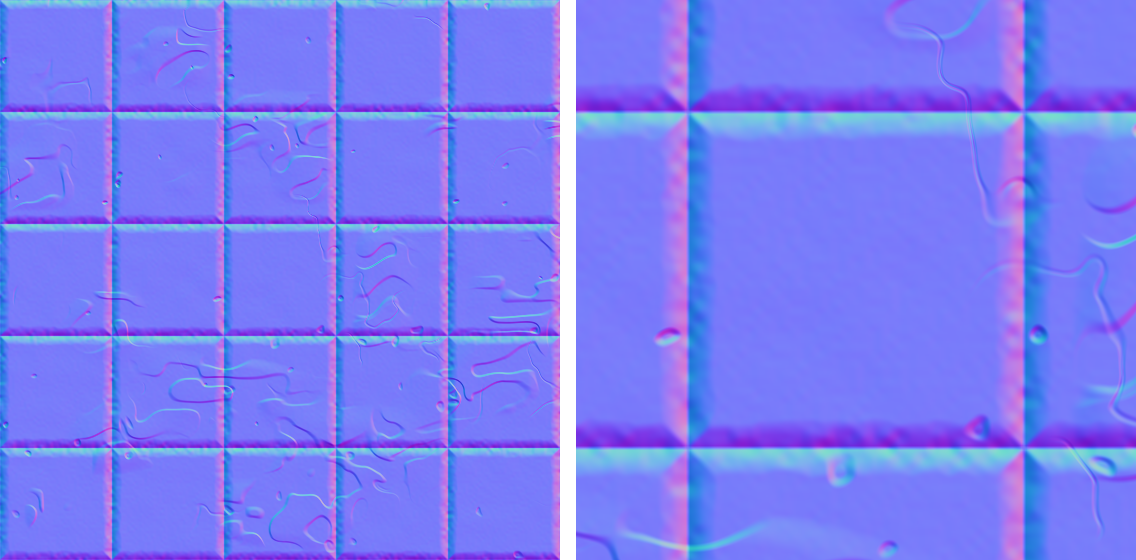
Left, the full canvas; right, a detail of the centre.
Reproduce this texture map procedurally as a WebGL 1 fragment shader.

```glsl
precision highp float;
uniform vec2 u_resolution;

float hash(vec2 p) {
  return fract(sin(dot(p, vec2(127.1, 311.7))) * 43758.5453);
}

float noise(vec2 p) {
  vec2 i = floor(p), f = fract(p);
  f = f * f * (3.0 - 2.0 * f);
  return mix(mix(hash(i), hash(i + vec2(1.0, 0.0)), f.x),
             mix(hash(i + vec2(0.0, 1.0)), hash(i + 1.0), f.x), f.y);
}

float smoothMin(float a, float b, float k) {
  float h = max(k - abs(a - b), 0.0) / k;
  return min(a, b) - 0.25 * h * h * k;
}

// Sunken bevel around each tile, with an uneven rim
float bevel(vec2 p) {
  vec2 edge = 0.5 - abs(fract(p) - 0.5);
  float d = smoothMin(edge.x, edge.y, 0.012);
  float rim = 0.044 + 0.014 * (noise(p * 11.0) - 0.5) + 0.012 * (noise(p * 27.0) - 0.5);
  return 0.95 * (smoothMin(d, rim, 0.04) - rim);
}

// Irregular pits on the face and chips along the rim
float damage(vec2 p) {
  vec2 cell = floor(p), f = fract(p);
  vec2 ragged = 0.05 * (vec2(noise(p * 13.0), noise(p * 13.0 + 31.0)) - 0.5);
  float h = 0.0;
  for (int i = 0; i < 5; i++) {
    vec2 seed = cell + float(i) * vec2(17.3, 41.9);
    vec2 center = 0.12 + 0.76 * vec2(hash(seed), hash(seed + 5.1));
    float size = 0.015 + 0.02 * hash(seed + 9.7);
    float depth = 0.007;
    if (i > 1) {
      float side = hash(seed + 2.3) < 0.5 ? 0.055 : 0.945;
      center = hash(seed + 3.9) < 0.5 ? vec2(side, center.y) : vec2(center.x, side);
      size = 0.025 + 0.025 * hash(seed + 6.6);
      depth = 0.014;
    }
    float present = step(0.55, hash(seed + 13.7));
    float r = length(f - center + ragged);
    h -= present * depth * (1.0 - smoothstep(size * 0.3, size, r));
  }
  return h;
}

// Scuffed patches, faint scratches and fine grain
float surface(vec2 p) {
  float scuff = smoothstep(0.66, 0.86, noise(p * 1.7 + 4.3));
  float flake = smoothstep(0.45, 0.6, noise(p * vec2(5.0, 8.0) + 2.0 * noise(p * 4.0)));
  float line = abs(noise(p * 2.6 + 0.3 * noise(p * 9.0) + 19.0) - 0.5);
  float scratch = 1.0 - smoothstep(0.0, 0.018, line);
  float worn = smoothstep(0.68, 0.85, noise(p * 2.1 + 57.0));
  return 0.012 * scuff * flake - 0.004 * worn * scratch
       + 0.003 * noise(p * 6.0) + 0.0007 * noise(p * 38.0);
}

float height(vec2 p) {
  return bevel(p) + damage(p) + surface(p);
}

void main() {
  // Five tiles across and down
  vec2 p = gl_FragCoord.xy / u_resolution * 5.0;
  vec2 e = vec2(0.007, 0.0);
  vec2 slope = vec2(height(p + e.xy) - height(p - e.xy),
                    height(p + e.yx) - height(p - e.yx)) / (2.0 * e.x);

  // Encode the surface normal as colour
  vec3 normal = normalize(vec3(-slope, 1.0));
  gl_FragColor = vec4(normal * 0.5 + vec3(0.473, 0.482, 0.48), 1.0);
}
```
